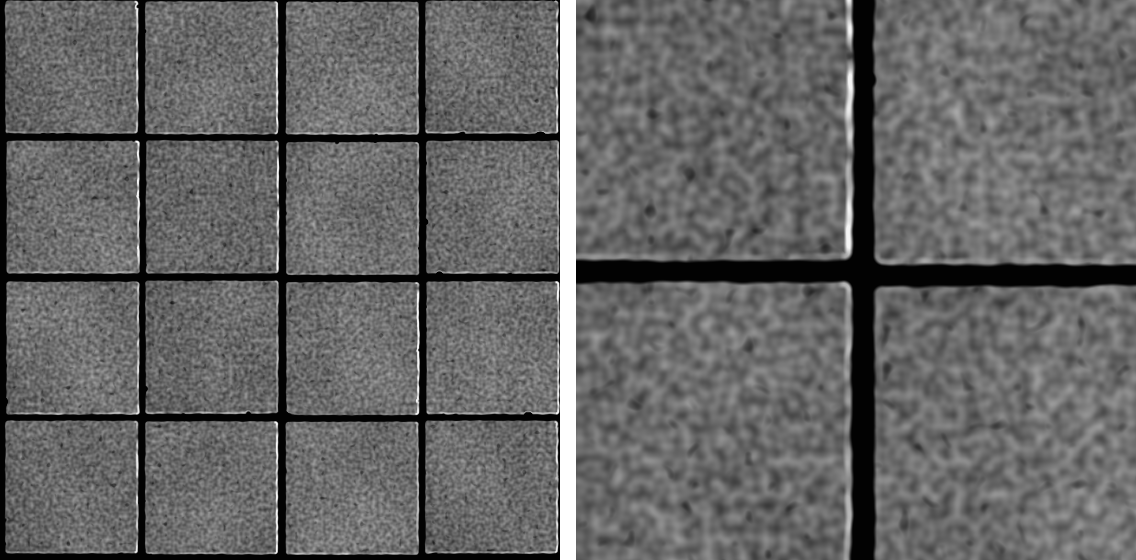
Left, the full canvas; right, a detail of the centre.
Reproduce this texture procedurally as a three.js fragment shader.

```glsl
// Four by four grey concrete tiles with black joints. Each tile is a rounded
// box distance with rough edges; wrapping gradient noise adds clouds, grain
// and pits, and worn rims catch the light on the right and lower edges.

varying vec2 vUv;

// Layout, in units of the canvas
const float TILES = 4.0;
const float UNIQUE_ROWS = 3.0;            // the top row repeats the bottom one
const vec2 JOINT_ORIGIN = vec2(0.004, 0.004);
const float HALF_JOINT = 0.0064;
const float CORNER = 0.005;
const float JITTER = 0.0014;
const float ROUGHNESS = 0.0012;
const float CHIP_DEPTH = 0.004;
const float SOFTNESS = 0.0014;
const float RIM_WIDTH = 0.0052;

// Tones
const vec3 JOINT_COLOR = vec3(0.006);
const vec3 STONE_COLOR = vec3(0.432);
const vec3 RIM_COLOR = vec3(0.96);
const float TILE_VARIATION = 0.045;
const float CLOUD_AMOUNT = 0.085;
const float GRAIN_AMOUNT = 0.24;
const float PIT_AMOUNT = 0.17;
const float EDGE_SHADE = 0.04;

vec2 hash2(vec2 p) {
  vec3 q = fract(p.xyx * vec3(0.1031, 0.1030, 0.0973));
  q += dot(q, q.yzx + 33.33);
  return fract((q.xx + q.yz) * q.zy);
}

// Unit gradient at a lattice point, repeating after "period" cells
vec2 gradient(vec2 cell, float period) {
  float angle = 6.2832 * hash2(mod(cell, period) + period).x;
  return vec2(cos(angle), sin(angle));
}

float noise(vec2 p, float period) {
  vec2 i = floor(p);
  vec2 f = p - i;
  vec2 u = f * f * f * (f * (f * 6.0 - 15.0) + 10.0);
  vec2 e = vec2(1.0, 0.0);
  float a = dot(gradient(i, period), f);
  float b = dot(gradient(i + e.xy, period), f - e.xy);
  float c = dot(gradient(i + e.yx, period), f - e.yx);
  float d = dot(gradient(i + e.xx, period), f - e.xx);
  return mix(mix(a, b, u.x), mix(c, d, u.x), u.y);
}

// Noise with a whole number of cells across the canvas
float canvasNoise(float cells) {
  return noise(vUv * cells, cells);
}

float roundedBox(vec2 p, vec2 halfSize, float radius) {
  vec2 q = abs(p) - halfSize + radius;
  return length(max(q, 0.0)) + min(max(q.x, q.y), 0.0) - radius;
}

void main() {
  // Tile cell and its random traits
  vec2 grid = (vUv - JOINT_ORIGIN) * TILES;
  vec2 local = fract(grid);
  vec2 id = mod(floor(grid), TILES);
  id.y = mod(id.y, UNIQUE_ROWS);
  vec2 shift = hash2(id + 11.0) - 0.5;
  vec2 traits = hash2(id + 37.0);
  vec2 rimTraits = hash2(id + 71.0);

  // Outline with wobble and a few chips
  vec2 p = (local - 0.5) / TILES - shift * 2.0 * JITTER;
  vec2 halfSize = vec2(0.5 / TILES - HALF_JOINT);
  float wobble = canvasNoise(82.0) + canvasNoise(29.0);
  float chip = smoothstep(0.4, 0.62, canvasNoise(44.0));
  float dist = roundedBox(p, halfSize, CORNER)
             + ROUGHNESS * wobble + CHIP_DEPTH * chip;
  float tileMask = 1.0 - smoothstep(-SOFTNESS, SOFTNESS, dist);

  // Broad clouds, fine grain and dark pits
  vec2 cloudPos = local * 1.7 + id * 17.0 + 0.37;
  float cloud = noise(cloudPos, 128.0) + 0.45 * noise(cloudPos * 2.6, 256.0);
  float grain = 0.75 * canvasNoise(149.0) + 0.6 * canvasNoise(106.0)
              + 0.2 * canvasNoise(61.0);
  float pit = smoothstep(0.32, 0.6, canvasNoise(86.0));
  float tone = TILE_VARIATION * (traits.x - 0.5) + CLOUD_AMOUNT * cloud
             + GRAIN_AMOUNT * grain - PIT_AMOUNT * pit;
  tone -= EDGE_SHADE * smoothstep(-0.018, 0.0, dist);
  vec3 color = STONE_COLOR + tone;

  // Worn rims: bright on the right, weaker below, faint elsewhere
  float band = smoothstep(-RIM_WIDTH, -RIM_WIDTH * 0.4, dist);
  float right = smoothstep(halfSize.x - 0.009, halfSize.x - 0.004, p.x);
  float below = smoothstep(halfSize.y - 0.009, halfSize.y - 0.004, -p.y);
  float rim = max(right * mix(0.3, 1.4, rimTraits.x),
                  below * mix(0.08, 0.5, rimTraits.y));
  float wear = clamp(0.72 + 1.1 * canvasNoise(67.0) + 0.8 * canvasNoise(18.0), 0.0, 1.0);
  color = mix(color, RIM_COLOR, clamp(band * (rim + 0.08) * wear, 0.0, 1.0));

  gl_FragColor = vec4(mix(JOINT_COLOR, color, tileMask), 1.0);
}
```
